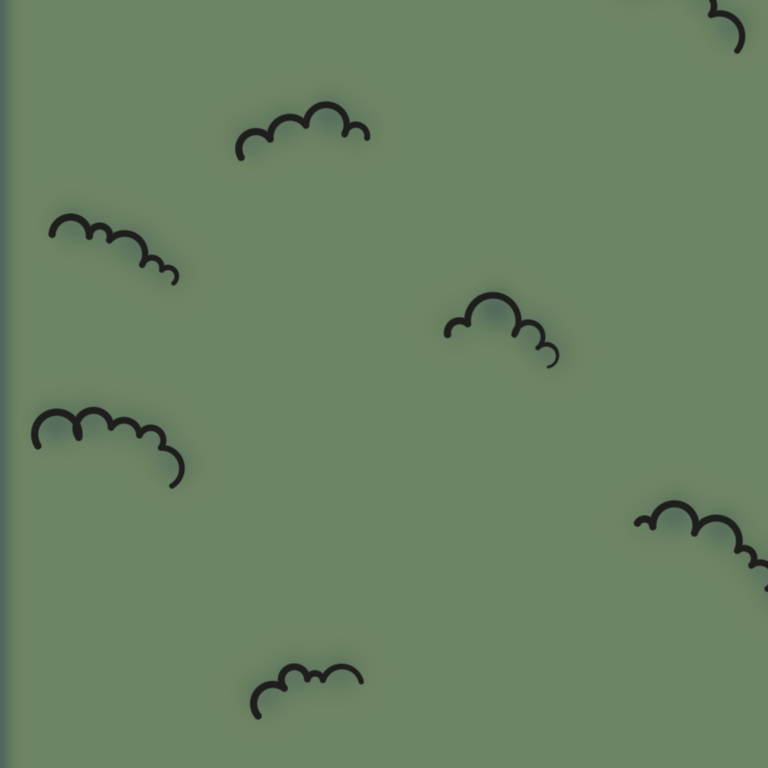
A WebGL 1 fragment shader for this pattern:

```glsl
precision highp float;
uniform vec2 u_resolution;

#define STROKES 7
#define MAX_BUMPS 6
#define HALF_WIDTH 0.0047
#define THIN_END 0.0018
#define EDGE_SOFTNESS 0.0016
#define SHADOW_RADIUS 0.026
#define SHADOW_GAIN 4.3
#define BORDER_FADE 0.014
#define GROUND vec3(0.432, 0.520, 0.388)
#define SHADE vec3(0.240, 0.330, 0.340)
#define INK vec3(0.118, 0.118, 0.112)

float hash(float a, float b) {
    return fract(sin(a * 127.1 + b * 311.7 + 4.3) * 4375.85);
}

vec2 heading(float angle) {
    return vec2(cos(angle), sin(angle));
}

// Distance to an arc around the origin, symmetric about +y.
float arcDistance(vec2 p, float radius, float halfAngle) {
    vec2 tip = vec2(sin(halfAngle), cos(halfAngle));
    p.x = abs(p.x);
    return tip.y * p.x > tip.x * p.y
        ? length(p - tip * radius)
        : abs(length(p) - radius);
}

// One scalloped stroke: x is the signed ink distance, y the shadow density.
vec2 scallopStroke(vec2 p, float id) {
    // Evenly spread centres from a low-discrepancy sequence.
    vec2 centre = fract(vec2(0.39, 0.82) + id * vec2(0.7549, 0.5698));
    float tilt = mix(-0.75, 0.75, hash(id, 1.0));
    float arch = mix(0.25, 0.8, hash(id, 2.0));
    float count = 4.0 + floor(2.6 * hash(id, 3.0));
    float endWidth = mix(THIN_END, HALF_WIDTH, hash(id, 4.0));
    vec2 start = centre - 0.02 * count * heading(tilt);
    vec2 result = vec2(1.0, 0.0);

    for (int i = 0; i < MAX_BUMPS; i++) {
        float n = float(i);
        if (n >= count) break;
        float key = 10.0 + n * 3.0;
        float progress = n / (count - 1.0);
        float chord = mix(0.020, 0.063, hash(id, key));
        float halfAngle = mix(1.1, 1.95, hash(id, key + 1.0));
        float turn = 0.8 * (hash(id, key + 2.0) - 0.5);
        vec2 along = heading(tilt + arch * (1.0 - 2.0 * progress) + turn);

        // Local frame with the arc's circle at the origin.
        float radius = 0.5 * chord / sin(halfAngle);
        vec2 q = p - start - 0.5 * chord * along;
        q = vec2(dot(q, along), dot(q, vec2(-along.y, along.x)));
        q.y += radius * cos(halfAngle);

        // Ink tapers along the whole stroke.
        float t = (n + clamp(q.x / chord + 0.5, 0.0, 1.0)) / count;
        float width = mix(HALF_WIDTH, endWidth, t * t);
        result.x = min(result.x, arcDistance(q, radius, halfAngle) - width);

        // Blurred shadow, weighted by arc length.
        vec2 offset = q - vec2(0.0, radius * sin(halfAngle) / halfAngle);
        float blur = exp(-dot(offset, offset) / (SHADOW_RADIUS * SHADOW_RADIUS));
        result.y += 2.0 * halfAngle * radius * blur;

        start += chord * along;
    }
    return result;
}

void main() {
    float size = min(u_resolution.x, u_resolution.y);
    vec2 p = gl_FragCoord.xy / size;

    float ink = 1.0;
    float density = 0.0;
    for (int i = 0; i < STROKES; i++) {
        vec2 s = scallopStroke(p, float(i));
        ink = min(ink, s.x);
        density += s.y;
    }

    // Soft shade around the strokes and along the left border.
    float shade = min(density * SHADOW_GAIN, 0.6);
    float border = p.x / BORDER_FADE;
    shade = max(shade, 0.62 * exp(-border * border));

    vec3 color = mix(GROUND, SHADE, shade);
    float soft = max(EDGE_SOFTNESS, 0.75 / size);
    color = mix(color, INK, 1.0 - smoothstep(-soft, soft, ink));
    gl_FragColor = vec4(color, 1.0);
}
```
